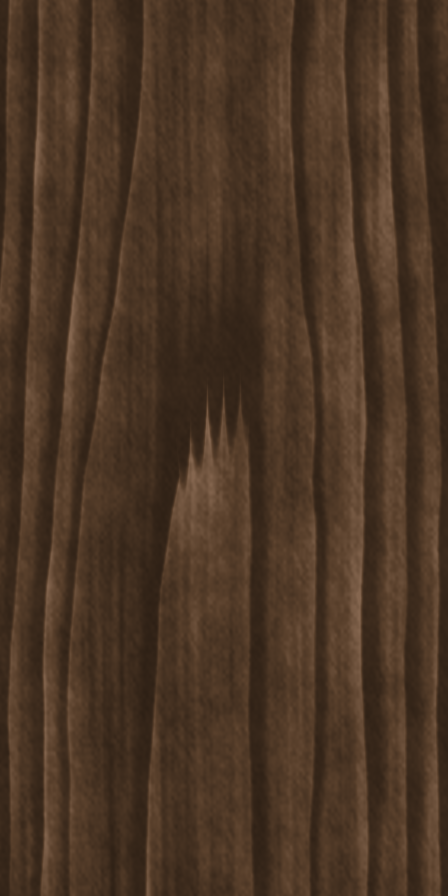
A Shadertoy shader for this texture:

```glsl
// Dark stained wood plank: long growth rings lean around a splintered heart.
// Each ring is a wavering edge, pale inside and dark outside, laid over
// stretched noise for the streaks, fibres and stain blotches.

const vec3 DARK_STAIN = vec3(0.165, 0.115, 0.075);
const vec3 WARM_BROWN = vec3(0.35, 0.25, 0.17);
const vec3 PALE_FIBRE = vec3(0.52, 0.40, 0.31);
const float LATEWOOD_TONE = 0.10;
const float SPLINTER_PITCH = 0.037;

float hash(vec2 p) {
    return fract(sin(dot(p, vec2(127.1, 311.7))) * 43758.5453);
}

float noise(vec2 p) {
    vec2 cell = floor(p), f = fract(p);
    f = f * f * (3.0 - 2.0 * f);
    float low = mix(hash(cell), hash(cell + vec2(1, 0)), f.x);
    float high = mix(hash(cell + vec2(0, 1)), hash(cell + vec2(1, 1)), f.x);
    return mix(low, high, f.y);
}

float fbm(vec2 p) {
    float sum = 0.0, gain = 0.5;
    for (int i = 0; i < 4; i++) {
        sum += gain * noise(p);
        p = p * 2.03 + 17.3;
        gain *= 0.5;
    }
    return sum / 0.9375;
}

// Adds one ring edge to a tone; s is the distance outward from the edge.
float ringEdge(float tone, float s, float darkWidth, float rimWidth, float rim) {
    float dark = smoothstep(-0.002, 0.009, s)
               * (1.0 - smoothstep(darkWidth * 0.4, darkWidth, s));
    float inward = min(s, 0.0) / rimWidth;
    float pale = 0.65 * exp(inward) + 0.35 * exp(inward * 0.25);
    pale *= 1.0 - smoothstep(-0.002, 0.006, s);
    return mix(tone, LATEWOOD_TONE, dark * 0.9) + rim * pale;
}

// Sideways waver of a ring along the plank.
float waver(float y, float seed) {
    return 0.022 * (noise(vec2(seed * 7.3, y * 4.0)) - 0.5)
         + 0.010 * (noise(vec2(seed * 3.1, y * 15.0)) - 0.5);
}

float leftRing(float i, float y) {
    float top = 0.32 - 0.13 * i + 0.01 * i * i;
    float bottom = 0.16 - 0.065 * i;
    return mix(bottom, top, smoothstep(0.2, 1.0, y)) + waver(y, i + 1.0);
}

float rightRing(float i, float y) {
    float lean = 0.045 * (1.0 - smoothstep(0.5, 1.0, y));
    return 0.645 + 0.14 * i - 0.015 * i * i + lean + waver(y, i + 11.0);
}

// Height of the heart's broken end: a sloping shoulder with thin spikes.
float splinterRoof(float x) {
    float column = x / SPLINTER_PITCH;
    float spike = 1.0 - abs(2.0 * fract(column) - 1.0);
    float middle = exp(-pow((x - 0.495) / 0.05, 2.0));
    float height = 0.02 + 0.03 * hash(vec2(floor(column), 8.0)) + 0.04 * middle;
    float shoulder = 0.465 + 0.35 * (x - 0.47) + 0.02 * noise(vec2(x * 70.0, 2.0));
    return shoulder + height * spike * spike;
}

// Outward distance from the heart, a tongue rising from the lower end.
float heartDistance(vec2 uv) {
    float rise = clamp(uv.y / 0.47, 0.0, 1.0);
    float left = 0.33 + 0.035 * rise + 0.04 * pow(rise, 6.0) + waver(uv.y, 23.0);
    float right = 0.55 + waver(uv.y, 31.0);
    float side = max(left - uv.x, uv.x - right);
    return max(side, 0.22 * (uv.y - splinterRoof(uv.x)));
}

// Broad light and shade, with long streaks along the plank.
float plankTone(vec2 uv, vec2 p) {
    float shade = 0.365 + 0.10 * smoothstep(0.5, 0.75, uv.x);
    vec2 hollow = (uv - vec2(0.28, 0.42)) / vec2(0.12, 0.30);
    shade -= 0.10 * exp(-dot(hollow, hollow));
    float x = p.x + 0.02 * noise(p * vec2(2.0, 1.5));
    float broad = noise(vec2(x * 24.0, p.y * 0.9));
    float thin = noise(vec2(x * 75.0, p.y * 1.8 + 5.0));
    float hair = noise(vec2(x * 125.0, p.y * 4.0 + 9.0));
    return shade + 0.24 * (broad - 0.5) + 0.22 * (thin - 0.5) + 0.12 * (hair - 0.5);
}

// Stain blotches and short slanting fibres.
float fibreTone(vec2 p) {
    vec2 slant = vec2(p.x + 0.45 * p.y, p.y - 0.45 * p.x);
    float blotch = fbm(p * vec2(12.0, 9.0));
    float fibre = noise(slant * vec2(110.0, 42.0));
    float speck = noise(p * vec2(140.0, 110.0));
    return 0.34 * (blotch - 0.5) + 0.14 * (fibre - 0.5) + 0.13 * (speck - 0.5);
}

vec3 woodColour(float tone) {
    vec3 lower = mix(DARK_STAIN, WARM_BROWN, clamp(tone / 0.56, 0.0, 1.0));
    return mix(lower, PALE_FIBRE, clamp((tone - 0.56) / 0.44, 0.0, 1.0));
}

void mainImage(out vec4 fragColor, in vec2 fragCoord) {
    vec2 uv = fragCoord / iResolution.xy;
    vec2 p = uv * vec2(1.0, 2.0);
    float tone = plankTone(uv, p);

    // Rings on both sides, the right ones darker and the left ones paler.
    for (int k = 0; k < 4; k++) {
        float i = float(k);
        float swell = 0.6 + 0.8 * noise(vec2(i * 5.7, uv.y * 5.0));
        float fade = 0.5 + 0.8 * noise(vec2(i * 9.1 + 3.0, uv.y * 6.0));
        tone = ringEdge(tone, leftRing(i, uv.y) - uv.x, 0.045 * swell, 0.011, 0.42 * fade);
        tone = ringEdge(tone, uv.x - rightRing(i, uv.y), 0.052 * swell, 0.014, 0.26 * fade);
    }

    // Heart: an even brown tongue, palest at its tip and left rim.
    float s = heartDistance(uv);
    float inside = 1.0 - smoothstep(-0.003, 0.003, s);
    tone += inside * (0.03 + 0.13 * smoothstep(0.30, 0.47, uv.y));
    float rim = mix(0.36, 0.14, smoothstep(0.42, 0.53, uv.x));
    tone = ringEdge(tone, s, 0.058, 0.009, rim);

    tone += fibreTone(p) * mix(0.45, 1.0, smoothstep(0.1, 0.4, tone));
    fragColor = vec4(woodColour(tone), 1.0);
}
```
